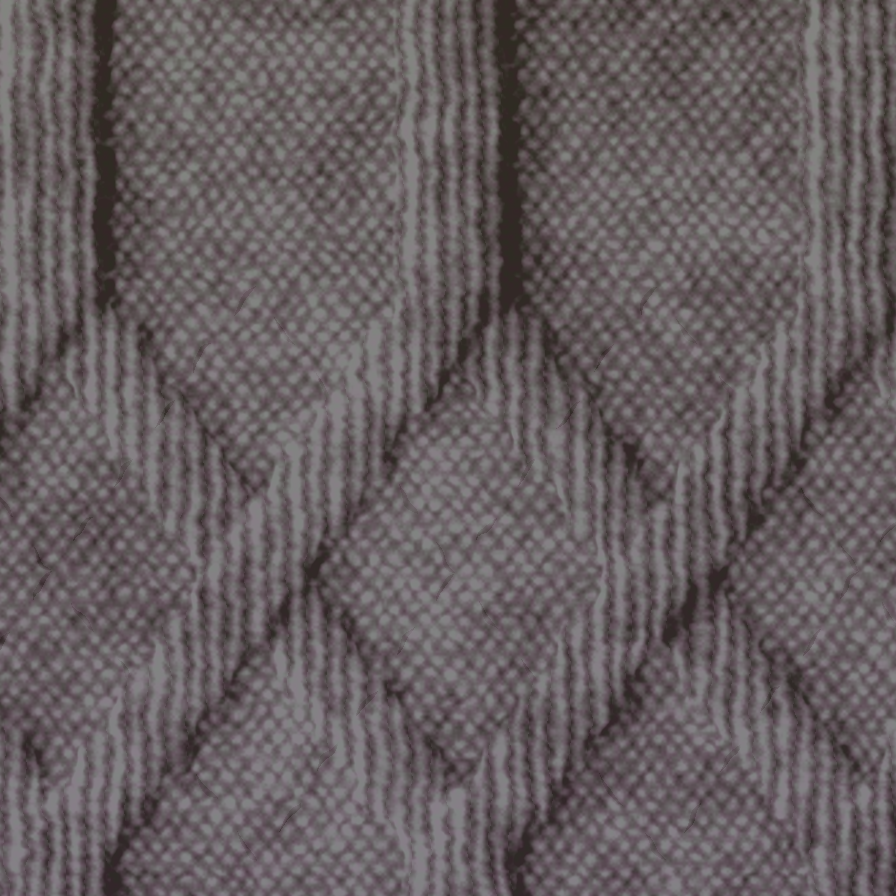
A WebGL 2 fragment shader for this texture:

```glsl
#version 300 es
precision highp float;
// Grey-mauve hand knit: five-stitch ribs that split into crossing diagonal
// bands over a purl ground. Bands are folded distances with stepped edges;
// stitches are cosine reliefs, roughened by value noise and shaded by a ramp.

#define PERIOD 0.4505      // distance between ribs
#define COLUMNS 20.0       // stitch columns per period
#define BAND_HALF 0.0575   // half width of ribs and bands
#define CROSS_Y 0.360      // height where the bands cross
#define SLOPE 1.42         // rise over run of the bands
#define KNIT_ROW 0.0165    // height of a knit stitch
#define PURL_ROW 0.0290    // height of a pair of purl rows
#define WOBBLE 0.0085      // unevenness of the yarn
#define GRAIN 0.13         // strength of the fine fuzz

uniform vec2 u_resolution;
out vec4 fragColor;

const float PI = 3.1415927;
const float TAU = 6.2831853;
const vec3 HOLLOW = vec3(0.185, 0.155, 0.145);
const vec3 YARN = vec3(0.370, 0.330, 0.343);
const vec3 CREST = vec3(0.515, 0.508, 0.515);

float hash(vec2 p) {
    vec3 q = fract(vec3(p.xyx) * 0.1031);
    q += dot(q, q.yzx + 33.33);
    return fract((q.x + q.y) * q.z);
}

float noise(vec2 p) {
    vec2 i = floor(p), f = fract(p);
    f = f * f * (3.0 - 2.0 * f);
    return mix(mix(hash(i), hash(i + vec2(1, 0)), f.x),
               mix(hash(i + vec2(0, 1)), hash(i + vec2(1, 1)), f.x), f.y);
}

// Signed offset from the nearest repeat
float fold(float x) {
    return x - PERIOD * round(x / PERIOD);
}

float bandMask(float offset) {
    return 1.0 - smoothstep(-0.007, 0.007, abs(offset) - BAND_HALF);
}

// Narrow hollow plus a wide soft shade beside the right edge of a band
float edgeShadow(float offset, float beads) {
    float e = offset - BAND_HALF;
    float core = smoothstep(-0.016, 0.004, e) * (1.0 - smoothstep(0.004, 0.027, e));
    float wide = smoothstep(-0.045, 0.005, e) * (1.0 - smoothstep(0.005, 0.075, e));
    return 0.75 * core * beads + 0.30 * wide;
}

// Raised stitch along the left edge of a band
float edgeLight(float offset) {
    float e = (offset + BAND_HALF - 0.010) / 0.010;
    return exp(-e * e);
}

// Long vertical ridges with faint beads
float knitTone(vec2 st) {
    float ridge = 0.5 + 0.5 * cos(TAU * st.x);
    float lean = st.y / KNIT_ROW + 0.55 * (st.x - round(st.x));
    float column = noise(vec2(round(st.x) * 7.0, st.y * 14.0)) - 0.5;
    float relief = 0.27 + 0.47 * ridge + 0.20 * column * ridge;
    return relief + cos(TAU * lean) * mix(0.08, 0.04, ridge);
}

// Staggered bumps joined into wavy rows
float purlTone(vec2 st) {
    float v = st.y / PURL_ROW;
    float bumps = cos(TAU * st.x) * cos(TAU * v);
    float rows = cos(2.0 * TAU * v + 0.9 * cos(TAU * st.x));
    return 0.51 + 0.23 * bumps + 0.06 * rows;
}

void main() {
    vec2 uv = gl_FragCoord.xy / u_resolution;

    // Slight lean of the cloth and uneven yarn
    vec2 p = uv - vec2(0.509 - 0.013 * (uv.y - 0.5), 0.0);
    p += WOBBLE * (vec2(noise(uv * 20.0), noise(uv * 20.0 + 40.0)) - 0.5);
    p += 0.7 * WOBBLE * (vec2(noise(uv * 62.0), noise(uv * 62.0 + 90.0)) - 0.5);

    // Stitch columns, with band edges stepped every second column
    float stitchWidth = PERIOD / COLUMNS;
    float u = p.x / stitchWidth;
    float pair = round(0.5 * u);
    float f = 0.5 * u - pair;
    float stepped = mix(p.x, (pair + 4.0 * f * f * f) * 2.0 * stitchWidth, 0.75);

    // Both diagonals merge into the ribs where the shift is clamped
    float shift = clamp((CROSS_Y - p.y) / SLOPE + 0.5 * PERIOD, 0.0, PERIOD);
    float over = fold(stepped + shift);
    float under = fold(stepped - shift);
    float overMask = bandMask(over);
    float underMask = bandMask(under) * (1.0 - overMask);
    float band = max(overMask, bandMask(under));

    // Stitch relief and rounded bands, then edge light and shadow
    vec2 st = vec2(u, p.y);
    float tone = mix(purlTone(st), knitTone(st), band);
    tone -= 0.05 * (over * overMask + under * underMask) / BAND_HALF;
    float beads = (0.62 + 0.38 * cos(PI * (u - 1.0))) * (0.6 + 0.7 * noise(uv * 38.0));
    float rawOver = fold(p.x + shift), rawUnder = fold(p.x - shift);
    tone += 0.15 * edgeLight(over) + 0.11 * edgeLight(under) * (1.0 - overMask);
    tone -= 0.50 * edgeShadow(mix(rawOver, over, 0.4), beads);
    tone -= 0.38 * edgeShadow(mix(rawUnder, under, 0.4), beads) * (1.0 - overMask);

    // Broad light, soft patches, uneven stitches and fuzz
    tone += 0.10 - 0.20 * length(uv - vec2(0.42, 0.42));
    tone += 0.20 * (noise(uv * 5.0 + 3.0) - 0.5) + 0.16 * (noise(uv * 16.0) - 0.5);
    tone += 0.22 * (noise(uv * 48.0 + 60.0) - 0.5);
    tone += 0.20 * (noise(uv * 120.0) - 0.5);
    tone += GRAIN * (noise(uv * 330.0) - 0.5);
    tone = clamp(tone + 0.035, 0.0, 1.0);

    // Hollow to crest ramp, browner above and mauve below
    vec3 color = mix(HOLLOW, YARN, smoothstep(-0.05, 0.52, tone));
    color = mix(color, CREST, smoothstep(0.38, 0.95, tone));
    color += mix(vec3(0.003, -0.004, 0.010), vec3(0.003, 0.004, -0.010), uv.y);
    float tint = noise(uv * 170.0 + 15.0) - 0.5;
    color += tint * vec3(0.030, -0.025, 0.022);
    fragColor = vec4(color, 1.0);
}
```
